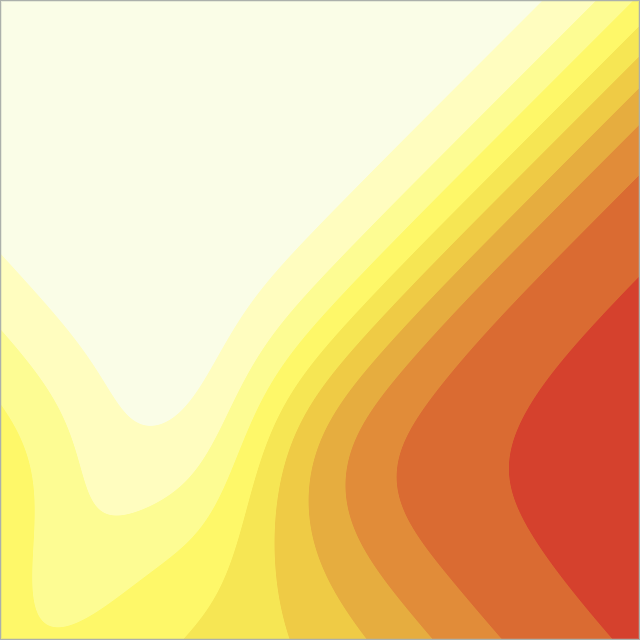
A Shadertoy shader for this background:

```glsl
// Banded contour map of a smooth saddle: pale valley, yellow shoulder, red hill.
#define BANDS 10
#define HILL_HEIGHT 0.952
#define HILL_DROP 0.5
#define HILL_SWELL 0.022
#define SHOULDER_HEIGHT 0.43
#define TILT 0.92
#define BEND 0.044
#define EDGE_SOFTNESS 0.75
#define FRAME_WIDTH 0.00195
#define FRAME_COLOR vec3(0.67, 0.69, 0.67)

const vec3 PALETTE[BANDS] = vec3[BANDS](
    vec3(0.980, 0.992, 0.906), vec3(1.000, 0.992, 0.750),
    vec3(0.992, 0.988, 0.575), vec3(0.996, 0.973, 0.412),
    vec3(0.965, 0.902, 0.330), vec3(0.937, 0.796, 0.271),
    vec3(0.902, 0.678, 0.247), vec3(0.882, 0.549, 0.224),
    vec3(0.855, 0.418, 0.195), vec3(0.835, 0.255, 0.178));

float sigmoid(float x) { return 1.0 / (1.0 + exp(-x)); }
float bell(float x) { return exp(-x * x); }

// Height from 0 to 1, built along two crossing diagonal axes.
float heightField(vec2 p) {
    float across = p.x - p.y;
    float along = p.x - TILT * (1.0 - p.y);

    // Hill: rises across the diagonal, falls toward the lower left.
    float bend = BEND * bell((along + 0.5 * across + 0.335) / 0.1695);
    float rise = across - 0.0756 - bend;
    float hillTop = HILL_HEIGHT - HILL_DROP * sigmoid(-(along + 0.248) / 0.13);
    float hill = hillTop * sigmoid(8.9 * rise - 2.35 * rise * rise);

    // Swell: rounds the flank of the hill outward.
    hill += HILL_SWELL * bell((across - 0.313) / 0.222) * bell((along + 0.117) / 0.1825);

    // Shoulder: fills the lower left and fades before the hill.
    float fadeCenter = -0.1017 - 0.325 * (along + 0.652);
    float fade = sigmoid((fadeCenter - across) / 0.0808);
    float shoulder = SHOULDER_HEIGHT * sigmoid(-(along + 0.485) / 0.1017);

    return hill + shoulder * fade;
}

// Flat colour bands with edges about one pixel wide.
vec3 bandColor(float level) {
    float slope = max(length(vec2(dFdx(level), dFdy(level))), 1e-5);
    float edge = floor(level + 0.5);
    int upper = clamp(int(edge), 0, BANDS - 1);
    int lower = clamp(int(edge) - 1, 0, BANDS - 1);
    float blend = clamp((level - edge) / (slope * EDGE_SOFTNESS) + 0.5, 0.0, 1.0);
    return mix(PALETTE[lower], PALETTE[upper], blend);
}

void mainImage(out vec4 fragColor, in vec2 fragCoord) {
    vec2 uv = fragCoord / iResolution.xy;
    vec3 color = bandColor(heightField(uv) * float(BANDS));

    // Thin frame
    vec2 inset = min(uv, 1.0 - uv);
    vec2 cover = clamp((FRAME_WIDTH - inset) * iResolution.xy + 0.5, 0.0, 1.0);
    color = mix(color, FRAME_COLOR, max(cover.x, cover.y));

    fragColor = vec4(color, 1.0);
}
```
